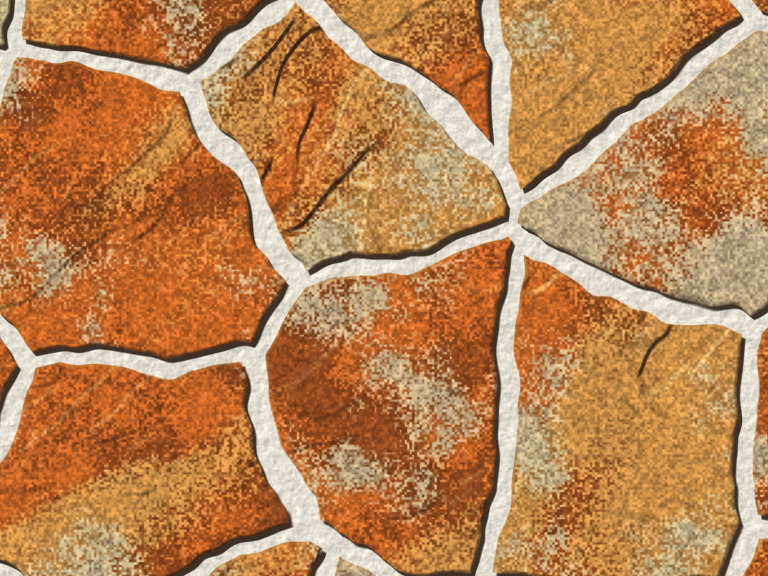
Write a Shadertoy shader that draws this texture.

```glsl
// Crazy paving: irregular rust-coloured sandstone slabs set in pale rough mortar.
#define STONES 2.25      // slabs per canvas height
#define JOINT 0.018      // half width of the mortar joint
#define SHADOW 0.010     // length of the cast shadow
#define GRAIN 230.0      // sand grains per canvas height
#define ORANGE vec3(0.77, 0.39, 0.15)
#define BROWN vec3(0.58, 0.29, 0.12)
#define OCHRE vec3(0.79, 0.57, 0.29)
#define GREY vec3(0.73, 0.69, 0.56)
#define MORTAR vec3(0.89, 0.87, 0.82)
#define DARK vec3(0.15, 0.10, 0.06)
#define TO_LIGHT vec2(-0.64, 0.77)

float hash(vec2 p) {
    vec3 q = fract(p.xyx * vec3(0.1031, 0.1030, 0.0973));
    q += dot(q, q.yzx + 33.33);
    return fract((q.x + q.y) * q.z);
}

float noise(vec2 p) {
    vec2 i = floor(p), f = fract(p);
    f = f * f * (3.0 - 2.0 * f);
    return mix(mix(hash(i), hash(i + vec2(1, 0)), f.x),
               mix(hash(i + vec2(0, 1)), hash(i + vec2(1, 1)), f.x), f.y);
}

float fbm(vec2 p) {
    float sum = 0.0, amp = 0.53;
    for (int i = 0; i < 4; i++) {
        sum += amp * noise(p);
        p = mat2(1.6, 1.2, -1.2, 1.6) * p + 17.3;
        amp *= 0.5;
    }
    return sum;
}

vec2 slabCentre(vec2 cell) {
    return cell + 0.5 + 0.66 * (vec2(hash(cell + 71.0), hash(cell + 139.0)) - 0.5);
}

// Distance inside the slab edge (x, negative in mortar) and slab cell (yz)
vec3 paving(vec2 p) {
    p += 0.055 * (vec2(noise(p * 7.0), noise(p * 7.0 + 31.0)) - 0.5);
    p += 0.014 * (vec2(noise(p * 27.0 + 5.0), noise(p * 27.0 + 47.0)) - 0.5);
    p *= STONES;
    vec2 base = floor(p), home = base, toHome = vec2(9);
    for (int y = -1; y <= 1; y++)
    for (int x = -1; x <= 1; x++) {
        vec2 cell = base + vec2(x, y), r = slabCentre(cell) - p;
        if (dot(r, r) < dot(toHome, toHome)) { toHome = r; home = cell; }
    }
    float edge = 9.0;
    for (int y = -2; y <= 2; y++)
    for (int x = -2; x <= 2; x++) {
        if (x == 0 && y == 0) continue;
        vec2 r = slabCentre(home + vec2(x, y)) - p;
        edge = min(edge, dot(0.5 * (toHome + r), normalize(r - toHome)));
    }
    return vec3(edge / STONES - JOINT, home);
}

// Coordinates stretched along the bedding direction of a slab
vec2 bedding(vec2 p, float angle) {
    vec2 along = vec2(cos(angle), sin(angle));
    return vec2(dot(p, vec2(-along.y, along.x)) * 7.0, dot(p, along) * 2.2);
}

// Split layers: flat terraces with steep broken risers
float layers(vec2 q) {
    float f = fbm(q) * 4.5;
    return floor(f) + smoothstep(0.0, 0.16, fract(f)) + 0.5 * fbm(q * 4.0);
}

vec3 slabColour(vec2 p, vec2 cell, float grain) {
    float kind = mod(cell.x + 3.0 * cell.y, 7.0);
    float isGrey = float(kind == 5.0);
    float isOchre = float(kind == 4.0 || kind == 2.0);
    float seed = hash(cell + 11.0);
    vec2 shift = cell * 13.7;
    vec2 q = bedding(p, mix(0.45, 0.75, seed) + 0.4 * isOchre) + shift;

    // Mineral stains
    float stain = fbm(p * 8.0 + shift);
    float patches = fbm(q * 0.8 + 40.0);
    float speck = 0.22 * (grain - 0.5);
    vec3 col = mix(BROWN, ORANGE, smoothstep(0.36, 0.56, stain + speck + 0.08 * (seed - 0.4)));
    col = mix(col, OCHRE, 0.9 * smoothstep(0.50, 0.70, patches + speck + 0.13 * isOchre));
    float bleach = fbm(p * 6.0 + shift + 90.0);
    col = mix(col, GREY, 0.85 * smoothstep(0.60, 0.76, bleach + speck + 0.05 * isOchre + 0.28 * isGrey));

    // Raking light over the layers
    float broken = smoothstep(0.36, 0.62, noise(p * 6.0 + shift));
    float rough = mix(0.3, 0.75, isOchre) * (1.0 - 0.6 * isGrey) * broken;
    vec2 lit = bedding(p + 0.006 * TO_LIGHT, mix(0.45, 0.75, seed) + 0.4 * isOchre) + shift;
    float slope = clamp(layers(q) - layers(lit), -1.0, 1.0) * rough;
    col = mix(col, DARK, clamp(-1.5 * slope, 0.0, 0.85));
    return mix(col, vec3(0.93, 0.78, 0.50), clamp(1.1 * slope, 0.0, 0.7));
}

void mainImage(out vec4 fragColor, in vec2 fragCoord) {
    vec2 p = fragCoord / iResolution.y;
    float aa = 1.0 / iResolution.y;
    vec3 slab = paving(p);
    float towardLight = paving(p + SHADOW * TO_LIGHT).x;
    float stone = smoothstep(-aa, aa, slab.x);
    float grain = noise(p * GRAIN);
    float grit = 0.6 * (grain - 0.5) + 0.4 * (noise(p * GRAIN * 0.5 + 9.0) - 0.5);

    // Sandy slab face with a lit upper left rim and a dark lower right rim
    vec3 face = slabColour(p, slab.yz, grain) * (1.0 + 0.65 * grit);
    float rim = 1.0 - smoothstep(0.001, 0.008, slab.x);
    float facing = clamp((slab.x - towardLight) / SHADOW, -1.0, 1.0);
    face = mix(face, DARK, rim * 0.75 * max(-facing, 0.0));
    face = mix(face, OCHRE, rim * 0.45 * max(facing, 0.0));

    // Trowelled mortar with pits and the shadow of the slabs
    float pits = fbm(p * 75.0) - fbm((p + 0.004 * TO_LIGHT) * 75.0);
    vec3 joint = MORTAR * (1.0 + 0.45 * pits + 0.16 * grit);
    joint = mix(joint, DARK, 0.88 * smoothstep(-0.002, 0.002, towardLight));

    fragColor = vec4(clamp(mix(joint, face, stone), 0.0, 1.0), 1.0);
}
```
